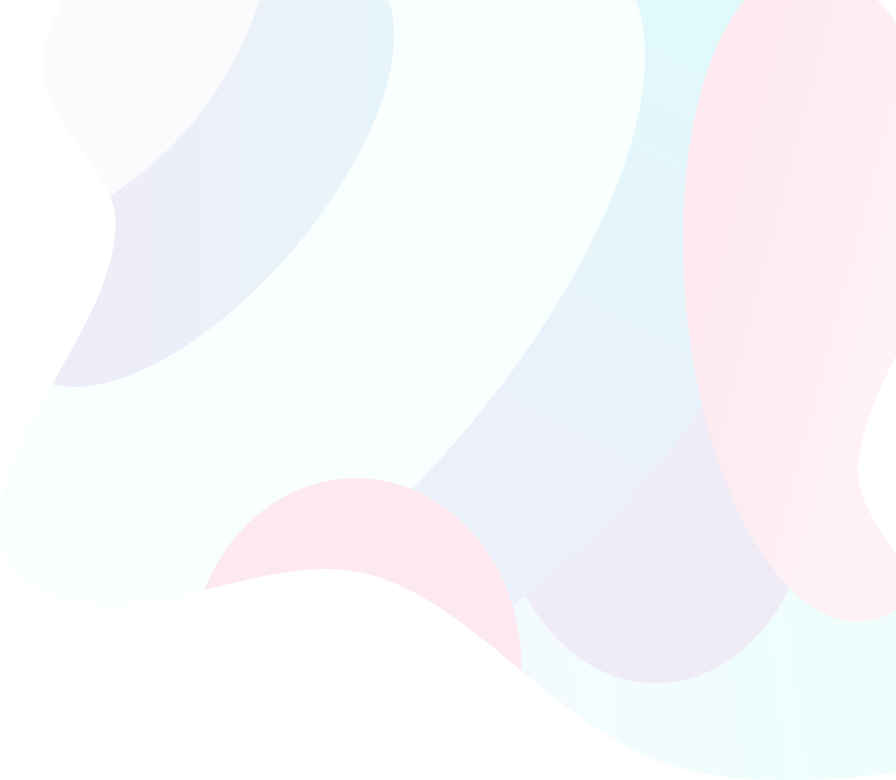
A WebGL 1 fragment shader for this background:

```glsl
precision highp float;
// Pastel abstract background: leaning ellipses stacked in layers, clipped by
// a wavy blob outline on white. Every shape is an approximate signed distance
// (negative inside); soft linear gradients fill the larger ones.

uniform vec2 u_resolution;

// Layout: x runs 0..1, y runs 0..ASPECT downwards from the top edge.
const float ASPECT = 0.871;

// Turning points of the outline's left side and of its bottom side
const vec2 LEFT_NOTCH = vec2(0.0482, 0.0781);
const vec2 LEFT_WAIST = vec2(0.1289, 0.2474);
const vec2 LEFT_BULGE = vec2(0.0, 0.5885);
const vec2 LOW_LOBE = vec2(0.1237, 0.6745);
const vec2 LOW_ARCH = vec2(0.3646, 0.6354);
const vec2 LOW_END = vec2(0.8854, 0.8711);
const float ARCH_SKEW = 0.7;

// White inlet on the right side
const vec2 INLET_TIP = vec2(0.957, 0.5273);
const float INLET_DEPTH = 0.043;
const float INLET_RISE = 0.130;
const float INLET_FALL = 0.091;

// Palette
const vec3 WHITE = vec3(1.0);
const vec3 AQUA_PALE = vec3(0.957, 0.984, 0.996);
const vec3 AQUA = vec3(0.937, 0.996, 0.992);
const vec3 LILAC = vec3(0.937, 0.922, 0.969);
const vec3 HAZE = vec3(0.922, 0.941, 0.980);
const vec3 SKY = vec3(0.878, 0.980, 0.984);
const vec3 MINT = vec3(0.972, 1.0, 0.996);
const vec3 VIOLET = vec3(0.937, 0.922, 0.973);
const vec3 ICE = vec3(0.906, 0.961, 0.980);
const vec3 PEARL = vec3(0.984, 0.980, 0.992);
const vec3 ROSE = vec3(0.992, 0.914, 0.937);
const vec3 BLUSH = vec3(0.996, 0.949, 0.961);

// Ellipse whose x axis is sheared by lean
float ellipse(vec2 p, vec2 center, vec2 radius, float lean) {
  vec2 q = p - center;
  q.x -= lean * q.y;
  vec2 n = q / (radius * radius);
  float f = length(q / radius);
  vec2 slope = vec2(n.x, n.y - lean * n.x);
  return (f - 1.0) * f / max(length(slope), 1e-4);
}

// Left side of the outline, as x for a given y
float leftSide(float y) {
  float lip = max(1.0 - y / LEFT_NOTCH.y, 0.0);
  float x = LEFT_NOTCH.x + 0.0234 * lip * lip;
  x = mix(x, LEFT_WAIST.x, smoothstep(LEFT_NOTCH.y, LEFT_WAIST.y, y));
  return mix(x, LEFT_BULGE.x, smoothstep(LEFT_WAIST.y, LEFT_BULGE.y, y));
}

// Bottom side of the outline, as y for a given x
float bottomSide(float x) {
  if (x < LOW_LOBE.x) {
    float u = min(1.0 - x / LOW_LOBE.x, 1.0);
    return mix(LEFT_BULGE.y, LOW_LOBE.y, sqrt(1.0 - pow(u, 2.2)));
  }
  float y = mix(LOW_LOBE.y, LOW_ARCH.y, smoothstep(LOW_LOBE.x, LOW_ARCH.x, x));
  float t = clamp((x - LOW_ARCH.x) / (LOW_END.x - LOW_ARCH.x), 0.0, 1.0);
  t += ARCH_SKEW * t * t * (1.0 - t);
  float tail = max(x - LOW_END.x, 0.0) / 0.1146;
  return mix(y, LOW_END.y, smoothstep(0.0, 1.0, t)) - 0.0091 * tail * tail;
}

// Blob outline, with the offsets scaled by local slope
float outline(vec2 p) {
  const float E = 0.001;
  float sx = (leftSide(p.y + E) - leftSide(p.y - E)) / (2.0 * E);
  float sy = (bottomSide(p.x + E) - bottomSide(p.x - E)) / (2.0 * E);
  float left = (leftSide(p.y) - p.x) / sqrt(1.0 + sx * sx);
  float bottom = (p.y - bottomSide(p.x)) / sqrt(1.0 + sy * sy);
  return max(left, bottom);
}

float inlet(vec2 p) {
  float dy = p.y - INLET_TIP.y;
  float reach = abs(dy) / (dy < 0.0 ? INLET_RISE : INLET_FALL);
  return INLET_TIP.x + INLET_DEPTH * pow(reach, 1.6) - p.x;
}

// Antialiased coverage, one pixel wide
float cover(float d) {
  return clamp(0.5 - d * u_resolution.x, 0.0, 1.0);
}

// Linear blend parameter from point a to point b
float ramp(vec2 p, vec2 a, vec2 b) {
  return clamp(dot(p - a, b - a) / dot(b - a, b - a), 0.0, 1.0);
}

void main() {
  vec2 uv = gl_FragCoord.xy / u_resolution;
  vec2 p = vec2(uv.x, (1.0 - uv.y) * ASPECT);

  // Gradient fills
  vec3 aqua = mix(AQUA_PALE, AQUA, ramp(p, vec2(0.58, 0.78), vec2(0.92, 0.74)));
  vec3 sky = mix(HAZE, SKY, ramp(p, vec2(0.57, 0.48), vec2(0.82, 0.02)));
  vec3 ice = mix(VIOLET, ICE, ramp(p, vec2(0.06, 0.2), vec2(0.43, 0.2)));
  vec3 blush = mix(ROSE, BLUSH, ramp(p, vec2(0.79, 0.3), vec2(1.0, 0.355)));

  // Layers, back to front
  vec3 color = WHITE;
  color = mix(color, aqua, cover(ellipse(p, vec2(0.846, 0.729), vec2(0.391, 0.260), 0.0)));
  color = mix(color, LILAC, cover(ellipse(p, vec2(0.732, 0.5365), vec2(0.176, 0.2266), 0.0)));
  color = mix(color, sky, cover(length(p - vec2(0.013, -0.068)) - 0.931));
  color = mix(color, MINT, cover(ellipse(p, vec2(0.3294, 0.3568), vec2(0.2813, 0.4241), -0.639)));
  color = mix(color, ice, cover(ellipse(p, vec2(0.224, 0.194), vec2(0.164, 0.238), -0.59)));
  color = mix(color, PEARL, cover(length(p - vec2(-0.0977, -0.1224)) - 0.4063));
  color = mix(color, ROSE, cover(ellipse(p, vec2(0.397, 0.744), vec2(0.185, 0.210), 0.0)));
  color = mix(color, blush, cover(ellipse(p, vec2(0.9297, 0.3276), vec2(0.1654, 0.3665), 0.075)));

  // Clip to the blob and open the inlet
  color = mix(color, WHITE, cover(inlet(p)));
  color = mix(WHITE, color, cover(outline(p)));
  gl_FragColor = vec4(color, 1.0);
}
```
